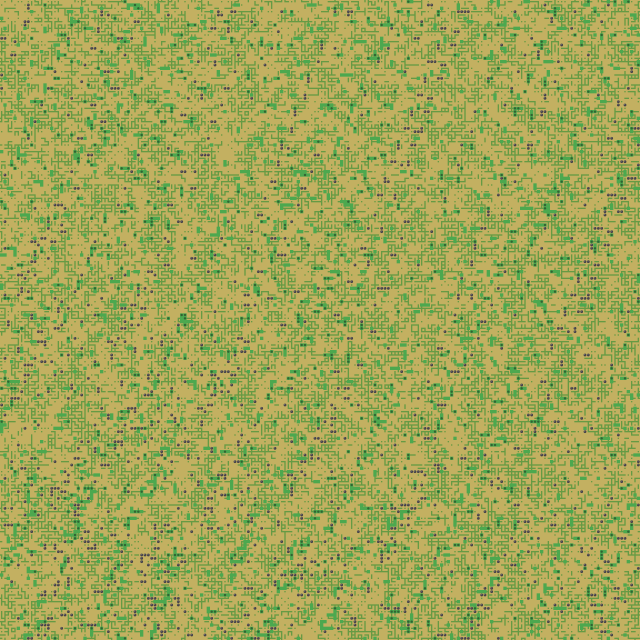
Reproduce this pattern procedurally as a Shadertoy shader.

```glsl
// Tiled field map: a maze of thin green paths on sand with grass, bushes and rocks.

const float CELLS = 192.0;           // tiles along the canvas height
const int SAMPLES = 3;               // sub-samples per pixel side
const float PATH_HALF_WIDTH = 0.20;  // sizes are in tiles
const float ROCK_RADIUS = 0.43;
const float BUSH_RADIUS = 0.36;
const float PATCH_SIZE = 3.0;
const float PATH_SHARE = 0.76;
const float LINK_CHANCE = 0.57;
const float ROCK_SEEDS = 0.012;
const float GRASS_SEEDS = 0.033;
const float BUSH_SHARE = 0.36;

const vec3 SAND = vec3(0.765, 0.690, 0.380);
const vec3 PATH = vec3(0.395, 0.605, 0.265);
const vec3 GRASS = vec3(0.300, 0.660, 0.310);
const vec3 BUSH = vec3(0.190, 0.390, 0.200);
const vec3 ROCK = vec3(0.270, 0.260, 0.285);
const vec3 ROCK_LIGHT = vec3(0.480, 0.465, 0.470);

const int IS_SAND = 0, IS_PATH = 1, IS_GRASS = 2, IS_BUSH = 3, IS_ROCK = 4;

float hash(vec2 p, float salt) {
    return fract(sin(dot(p + salt * 17.31, vec2(127.1, 311.7))) * 43758.5453);
}

float valueNoise(vec2 p, float salt) {
    vec2 i = floor(p), f = fract(p);
    f = f * f * (3.0 - 2.0 * f);
    float low = mix(hash(i, salt), hash(i + vec2(1, 0), salt), f.x);
    float high = mix(hash(i + vec2(0, 1), salt), hash(i + vec2(1, 1), salt), f.x);
    return mix(low, high, f.y);
}

// True when a seed starts a straight run of one to three tiles over this cell.
bool inRun(vec2 cell, float salt, float density) {
    for (int k = 0; k < 3; k++) {
        float back = float(k);
        float needed = k == 0 ? 0.0 : 0.25 + 0.25 * back;
        float across = hash(cell - vec2(back, 0), salt) / density;
        float along = hash(cell - vec2(0, back), salt + 1.0) / density;
        if ((across < 1.0 && across >= needed) || (along < 1.0 && along >= needed)) return true;
    }
    return false;
}

int tileKind(vec2 cell) {
    if (inRun(cell, 1.0, ROCK_SEEDS)) return IS_ROCK;
    if (inRun(cell, 3.0, GRASS_SEEDS))
        return hash(cell, 5.0) < BUSH_SHARE ? IS_BUSH : IS_GRASS;
    float cover = mix(valueNoise(cell / PATCH_SIZE, 6.0), hash(cell, 7.0), 0.45);
    return cover < mix(0.25, 0.70, PATH_SHARE) ? IS_PATH : IS_SAND;
}

// Neighbouring green tiles share one random link per common side.
bool linked(vec2 cell, vec2 dir) {
    vec2 owner = min(cell, cell + dir);
    if (hash(owner, dir.x != 0.0 ? 8.0 : 9.0) > LINK_CHANCE) return false;
    int other = tileKind(cell + dir);
    return other != IS_SAND && other != IS_ROCK;
}

float inside(float dist) {
    return 1.0 - smoothstep(-0.05, 0.05, dist);
}

float boxDist(vec2 p, vec2 halfSize) {
    vec2 d = abs(p) - halfSize;
    return max(d.x, d.y);
}

// Centre square plus one arm toward every linked neighbour.
float pathDist(vec2 cell, vec2 p) {
    float dist = boxDist(p, vec2(PATH_HALF_WIDTH));
    vec2 dir = vec2(1, 0);
    for (int k = 0; k < 4; k++) {
        if (linked(cell, dir)) {
            vec2 halfSize = abs(dir) * 0.35 + abs(dir.yx) * PATH_HALF_WIDTH;
            dist = min(dist, boxDist(p - dir * 0.3, halfSize));
        }
        dir = vec2(-dir.y, dir.x);
    }
    return dist;
}

vec3 fieldColor(vec2 pos) {
    vec2 cell = floor(pos), p = fract(pos) - 0.5;
    int kind = tileKind(cell);
    if (kind == IS_SAND) return SAND;
    if (kind == IS_PATH) return mix(SAND, PATH, inside(pathDist(cell, p)));
    if (kind == IS_GRASS) return GRASS;
    if (kind == IS_BUSH) return mix(GRASS, BUSH, inside(length(p) - BUSH_RADIUS));
    float shine = 1.0 - smoothstep(0.05, 0.25, length(p - vec2(-0.12, 0.16)));
    return mix(SAND, mix(ROCK, ROCK_LIGHT, shine), inside(length(p) - ROCK_RADIUS));
}

void mainImage(out vec4 fragColor, in vec2 fragCoord) {
    // Average a small grid of samples to smooth all edges.
    vec3 sum = vec3(0.0);
    for (int y = 0; y < SAMPLES; y++) {
        for (int x = 0; x < SAMPLES; x++) {
            vec2 offset = (vec2(x, y) + 0.5) / float(SAMPLES) - 0.5;
            sum += fieldColor((fragCoord + offset) / iResolution.y * CELLS);
        }
    }
    fragColor = vec4(sum / float(SAMPLES * SAMPLES), 1.0);
}
```
